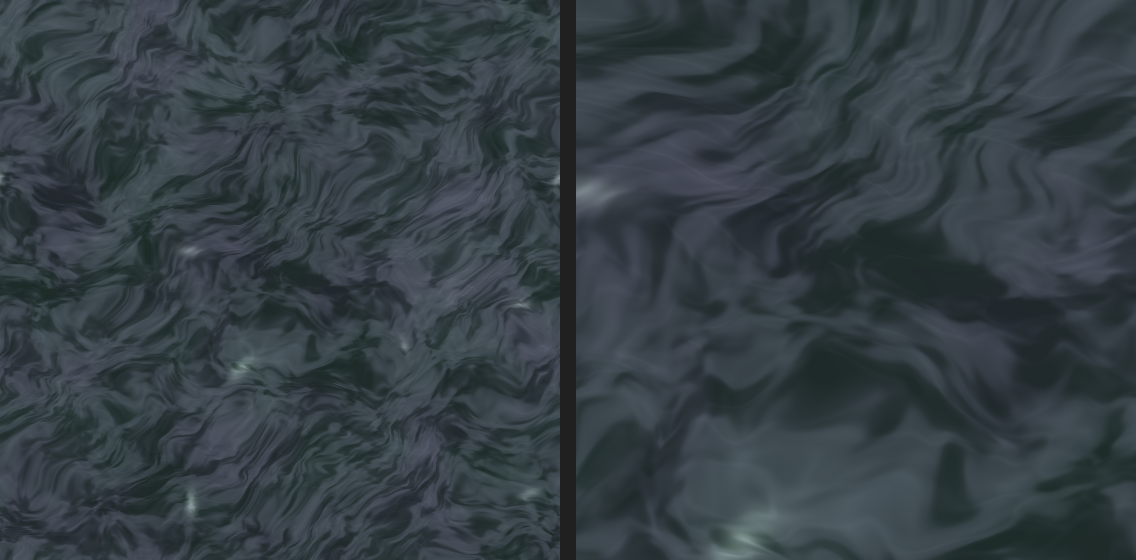
Left, the full canvas; right, a detail of the centre.
Give the GLSL for this texture, as a Shadertoy shader.

```glsl
vec2 hash(vec2 cell, float seed) {
    uvec3 h = uvec3(uvec2(cell), uint(seed)) * 1664525u + 1013904223u;
    h.x += h.y * h.z; h.y += h.z * h.x; h.z += h.x * h.y;
    h ^= h >> 16u;
    h.x += h.y * h.z; h.y += h.z * h.x;
    return vec2(h.xy >> 16u) / 65536.0;
}

float corner(vec2 cell, vec2 offset, vec2 f, vec2 count, float seed) {
    float angle = 6.2832 * hash(mod(cell + offset, count), seed).x;
    return dot(vec2(cos(angle), sin(angle)), f - offset);
}

// Gradient noise that wraps after count cells
float noise(vec2 uv, vec2 count, float seed) {
    vec2 cell = floor(uv * count), f = uv * count - cell;
    vec2 s = f * f * f * (f * (f * 6.0 - 15.0) + 10.0);
    float low = mix(corner(cell, vec2(0, 0), f, count, seed),
                    corner(cell, vec2(1, 0), f, count, seed), s.x);
    float high = mix(corner(cell, vec2(0, 1), f, count, seed),
                     corner(cell, vec2(1, 1), f, count, seed), s.x);
    return mix(low, high, s.y);
}

float fbm(vec2 uv, vec2 count, float seed, int octaves) {
    float sum = 0.0, gain = 1.0;
    for (int i = 0; i < octaves; i++) {
        sum += gain * noise(uv, count, seed + float(i));
        count *= 2.0;
        gain *= 0.62;
    }
    return sum;
}

vec2 warp(vec2 uv, vec2 count, float seed) {
    return vec2(fbm(uv, count, seed, 2), fbm(uv, count, seed + 5.0, 2));
}

// Soft tilted highlights, repeated across the edges
float glints(vec2 uv) {
    float sum = 0.0;
    for (int i = 0; i < 7; i++) {
        vec2 center = hash(vec2(i, 3), 71.0), shape = hash(vec2(i, 8), 72.0);
        vec2 d = fract(uv - center + 0.5) - 0.5;
        float angle = 3.1416 * shape.x;
        d = mat2(cos(angle), sin(angle), -sin(angle), cos(angle)) * d;
        d /= vec2(0.022, 0.009) * mix(0.6, 1.3, shape.y);
        sum += mix(0.3, 0.9, shape.y * shape.y) * exp(-dot(d, d));
    }
    return sum;
}

void mainImage(out vec4 fragColor, in vec2 fragCoord) {
    vec2 uv = fragCoord / iResolution.xy;

    // Three scales of swirling flow
    vec2 flow = uv + 0.06 * warp(uv, vec2(4, 5), 10.0);
    flow += 0.022 * warp(flow, vec2(10, 13), 20.0);
    flow += 0.007 * warp(flow, vec2(25, 32), 25.0);

    // Broad swells and wrinkles, diagonal in some regions and level in others
    float body = fbm(flow, vec2(6, 9), 30.0, 4);
    vec2 slope = vec2(flow.x, flow.y - flow.x);
    float region = smoothstep(-0.15, 0.15, noise(uv, vec2(4, 4), 50.0));
    float wrinkles = mix(fbm(flow, vec2(14, 30), 45.0, 3),
                         fbm(slope, vec2(12, 28), 40.0, 3), region);
    float grain = mix(fbm(flow, vec2(36, 66), 60.0, 2),
                      fbm(slope, vec2(30, 58), 63.0, 2), region);

    // Small dark flakes gather in the troughs, between thin filaments
    float flakes = smoothstep(-0.24, 0.14, wrinkles + 0.55 * body + 0.35 * grain);
    float strand = noise(flow, vec2(22, 62), 55.0);
    float filaments = smoothstep(0.14, 0.0, abs(strand + 0.3 * wrinkles));

    float tone = 0.29 + 0.24 * flakes + 0.27 * body + 0.22 * wrinkles;
    tone += 0.07 * (filaments - 0.4) + 0.24 * grain;
    tone += 0.22 * noise(uv, vec2(3, 4), 65.0);
    tone = clamp(tone, 0.0, 1.1);

    // Green depths to slate crests, tinted olive or violet
    vec3 depths = vec3(0.12, 0.165, 0.165);
    vec3 crests = vec3(0.345, 0.385, 0.425);
    vec3 color = mix(depths, crests, tone);
    color += tone * (1.0 - tone) * vec3(0.0, -0.015, 0.02);
    float tint = fbm(flow, vec2(6, 7), 80.0, 2);
    color += tint * vec3(0.018, -0.014, 0.018);

    float shine = glints(uv + 0.25 * (flow - uv)) * (0.8 + 0.5 * wrinkles + 0.2 * filaments);
    color += max(shine, 0.0) * vec3(0.48, 0.52, 0.49);
    fragColor = vec4(color, 1.0);
}
```
